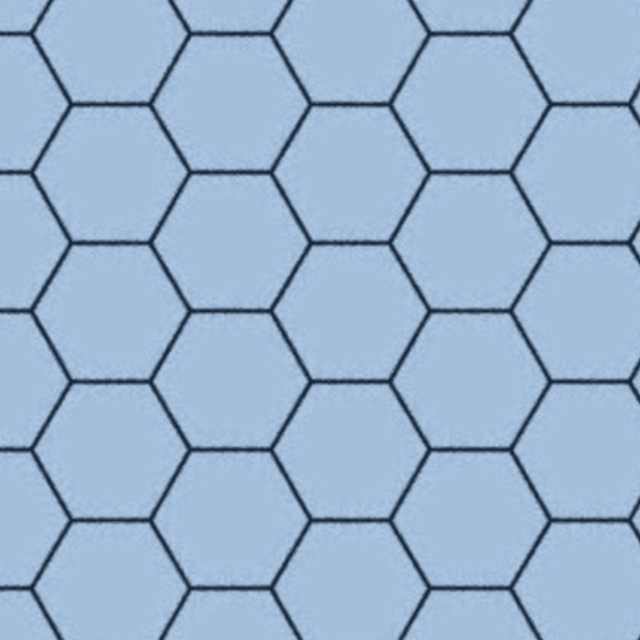
A WebGL 1 fragment shader for this pattern:

```glsl
precision highp float;
// Pale blue honeycomb with thin, soft navy outlines and greyish speckle beside them.

uniform vec2 u_resolution;

float hash(vec2 p) {
  return fract(sin(dot(p, vec2(127.1, 311.7))) * 43758.5453);
}

float valueNoise(vec2 p) {
  vec2 cell = floor(p);
  vec2 f = fract(p);
  f = f * f * (3.0 - 2.0 * f);
  float low = mix(hash(cell), hash(cell + vec2(1.0, 0.0)), f.x);
  float high = mix(hash(cell + vec2(0.0, 1.0)), hash(cell + vec2(1.0, 1.0)), f.x);
  return mix(low, high, f.y);
}

float segmentDistance(vec2 p, vec2 a, vec2 b) {
  vec2 ab = b - a;
  return length(p - a - ab * clamp(dot(p - a, ab) / dot(ab, ab), 0.0, 1.0));
}

// Distance to the hexagon edges; x is mirrored about each column centre.
float honeycombDistance(vec2 p) {
  float column = 0.1872;
  float row = 0.2166;
  p -= vec2(0.1732, 0.1632);
  p.x = abs(mod(p.x + column, 2.0 * column) - column);
  p.y = mod(p.y, row);

  vec2 top = vec2(0.0614, 0.0);
  vec2 bottom = vec2(0.0614, row);
  vec2 side = vec2(0.1242, 0.1062);
  float d = segmentDistance(p, vec2(0.0), top);
  d = min(d, segmentDistance(p, vec2(0.0, row), bottom));
  d = min(d, segmentDistance(p, top, side));
  d = min(d, segmentDistance(p, bottom, side));
  d = min(d, segmentDistance(p, side, vec2(column, side.y)));

  // Slightly heavier ink where three edges meet
  float corner = min(distance(p, side), min(distance(p, top), distance(p, bottom)));
  return d - 0.001 * (1.0 - smoothstep(0.0, 0.009, corner));
}

void main() {
  vec2 p = gl_FragCoord.xy / u_resolution;
  p.y = 1.0 - p.y;

  float d = honeycombDistance(p);
  float grain = valueNoise(p * 210.0) - 0.5;

  // Speckle fades away from the edges, which carry a narrow grey fringe
  float halo = 1.0 - smoothstep(0.008, 0.05, d);
  float fringe = 1.0 - smoothstep(0.003, 0.011, d);
  vec3 fill = vec3(0.645, 0.75, 0.864) + grain * 0.075 * halo * vec3(1.0, 0.9, 0.75);
  fill -= fringe * vec3(0.03, 0.05, 0.075);

  // Soft outline with a little unevenness
  float softness = max(0.0076, 1.5 / u_resolution.y);
  float ink = 1.0 - smoothstep(-0.0006, softness, d + grain * 0.0012);
  gl_FragColor = vec4(mix(fill, vec3(0.075, 0.15, 0.24), ink), 1.0);
}
```
